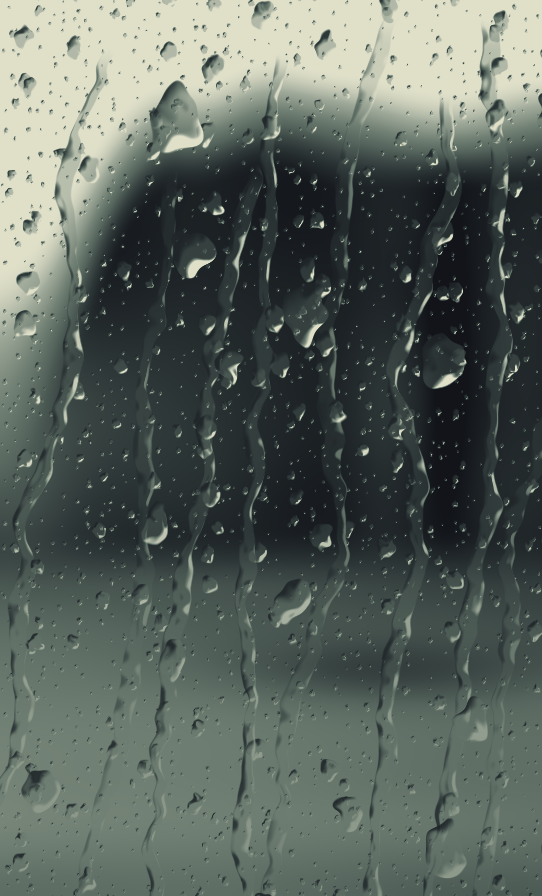
Give the GLSL for this texture, as a Shadertoy shader.

```glsl
// Rain on a window: a blurred dark scene under a pale sky, seen through
// wandering rivulets and drops of several sizes. Each water shape gives a
// surface normal; a shared shader turns it into tones on one colour ramp.

float hash(vec2 p) {
    p = fract(p * vec2(0.1031, 0.1137));
    p += dot(p, p.yx + 33.33);
    return fract((p.x + p.y) * p.x * 7.31 + p.y * 13.7);
}

vec2 hash2(vec2 p) {
    return vec2(hash(p), hash(p + 71.7));
}

float noise(vec2 p) {
    vec2 i = floor(p), f = fract(p);
    f = f * f * (3.0 - 2.0 * f);
    return mix(mix(hash(i), hash(i + vec2(1, 0)), f.x),
               mix(hash(i + vec2(0, 1)), hash(i + vec2(1, 1)), f.x), f.y);
}

float blob(vec2 p, vec2 centre, vec2 size) {
    vec2 d = (p - centre) / size;
    return exp(-dot(d, d));
}

// Tone 0 (near black) to 5 (cream)
vec3 toneColour(float tone) {
    vec3 ramp[6] = vec3[6](
        vec3(0.07, 0.08, 0.10), vec3(0.19, 0.23, 0.23), vec3(0.33, 0.39, 0.36),
        vec3(0.45, 0.51, 0.46), vec3(0.62, 0.66, 0.60), vec3(0.88, 0.88, 0.79));
    float t = clamp(tone, 0.0, 4.999);
    int i = int(t);
    return mix(ramp[i], ramp[i + 1], t - float(i));
}

// Out-of-focus scene behind the glass
float sceneTone(vec2 p) {
    float dark = 0.2 + 0.8 * blob(p, vec2(0.17, 0.53), vec2(0.15, 0.13));
    dark += 1.4 * blob(p, vec2(0.0, 0.5), vec2(0.09, 0.16));
    dark += 0.5 * blob(p, vec2(0.43, 0.53), vec2(0.04, 0.18));
    dark += 0.4 * blob(p, vec2(0.58, 0.6), vec2(0.05, 0.25));
    dark -= 0.5 * blob(p, vec2(0.5, 0.6), vec2(0.025, 0.2));
    dark += 0.3 * (noise(p * 9.0) - 0.5);

    float ground = mix(2.75, 1.4, smoothstep(0.15, 0.4, p.y)) + 1.1 * (0.3 - p.x);
    ground -= 0.5 * (1.0 - smoothstep(0.0, 0.1, p.y));
    ground -= 1.0 * blob(p, vec2(0.42, 0.25), vec2(0.17, 0.035));
    ground += 0.5 * (noise(p * vec2(4.0, 14.0)) - 0.5);

    float inner = smoothstep(-0.02, 0.2, p.x);
    float roof = mix(0.56, 0.845, inner) + 0.03 * blob(p, vec2(0.29, p.y), vec2(0.06));
    float blur = mix(0.14, 0.065, inner);
    float sky = smoothstep(-blur, blur, p.y - roof + 0.03 * (noise(p * 8.0) - 0.5));
    float low = mix(ground, dark, smoothstep(0.34, 0.41, p.y));
    return mix(low, 5.0, sky);
}

// Water lit from low right and shaded at high left
float waterTone(float behind, vec2 normal, float body, float y) {
    float facing = dot(normal, vec2(0.6, -0.8));
    float glint = smoothstep(0.42, 0.8, facing);
    float shade = smoothstep(0.15, 0.85, -facing);
    float tone = mix(mix(behind, 2.6, body), 0.3, 0.85 * shade);
    return mix(tone, mix(3.6, 5.0, smoothstep(0.1, 0.6, y)), glint);
}

// One irregular drop per grid cell: xy = normal, z = coverage
vec3 dropLayer(vec2 p, float cells, vec2 radii, float density, float seed, float px) {
    vec2 g = p * cells;
    g.y += 7.0 * hash(vec2(floor(g.x), seed));
    vec2 id = floor(g) + seed;
    vec2 place = hash2(id), form = hash2(id + 37.0), kind = hash2(id + 93.0);
    float r = mix(radii.x, radii.y, form.x * form.x);
    vec2 q = (fract(g) - mix(vec2(1.7 * r), vec2(1.0 - 1.7 * r), place)) / r;
    float soft = min(px * cells / r, 0.8);
    q += 0.6 * (vec2(noise(q * 1.3 + id), noise(q * 1.3 + id + 19.0)) - 0.5);
    q.x += 0.25 * (place.x - 0.5) * q.y;
    q.x *= 1.15 + mix(-0.35, 0.4, form.y) * q.y;
    q.y *= mix(0.72, 1.0, kind.y);
    float cover = 1.0 - smoothstep(1.0 - soft, 1.0 + soft, length(q));
    vec2 ripple = vec2(noise(q * 2.5 + id), noise(q * 2.5 + id + 5.0)) - 0.5;
    return vec3(q + 0.6 * ripple, cover * step(kind.x, density));
}

// A wandering rivulet: xy = normal, z = coverage
vec3 rivulet(vec2 p, float top, float x, float lean, float width, float seed, float px) {
    float centre = x - lean * (top - p.y);
    centre += 0.05 * (noise(vec2(p.y * 5.0, seed)) - 0.5);
    centre += 0.014 * (noise(vec2(p.y * 19.0, seed + 3.0)) - 0.5);
    centre += 0.006 * (noise(vec2(p.y * 55.0, seed + 6.0)) - 0.5);
    float w = width * (0.55 + 0.8 * noise(vec2(p.y * 28.0, seed + 9.0)));
    float u = (p.x - centre) / w;
    float cover = 1.0 - smoothstep(1.0 - px / w, 1.0 + px / w, abs(u));
    float slope = 1.3 * (noise(vec2(p.y * 75.0, u * 1.5 + seed)) - 0.5);
    return vec3(u, slope, cover * (1.0 - smoothstep(top - 0.04, top, p.y)));
}

void mainImage(out vec4 fragColor, in vec2 fragCoord) {
    vec2 p = fragCoord / iResolution.y;
    float px = 1.0 / iResolution.y;
    float tone = sceneTone(p);

    // Fine spray up to small drops
    for (int i = 0; i < 3; i++) {
        float cells = 76.0 * pow(0.5, float(i));
        vec3 d = dropLayer(p, cells, vec2(0.08, 0.2), 0.5, 11.0 + 50.0 * float(i), px);
        tone = mix(tone, waterTone(tone, d.xy, 0.3, p.y), d.z);
    }

    // Rivulets, evenly spread with jitter, drifting left as they fall
    for (int i = 0; i < 8; i++) {
        float k = float(i);
        vec2 h = hash2(vec2(k * 3.0 + 2.0, 8.0));
        float x = 0.11 + 0.078 * k + 0.03 * (h.x - 0.5);
        float strength = mod(k, 3.0) == 1.0 ? 0.5 : 0.9;
        vec3 t = rivulet(p, 1.0 - 0.22 * h.y, x, 0.07 + 0.08 * h.x, 0.0085, k * 17.0, px);
        tone = mix(tone, waterTone(tone, t.xy, 0.28, p.y), t.z * strength);
    }

    // Medium and large drops
    vec3 medium = dropLayer(p, 15.0, vec2(0.12, 0.21), 0.45, 301.0, px);
    tone = mix(tone, waterTone(tone, medium.xy, 0.3, p.y), medium.z);
    vec3 large = dropLayer(p, 7.0, vec2(0.12, 0.21), 0.45, 417.0, px);
    tone = mix(tone, waterTone(tone, large.xy, 0.35, p.y), large.z);

    fragColor = vec4(toneColour(tone), 1.0);
}
```
